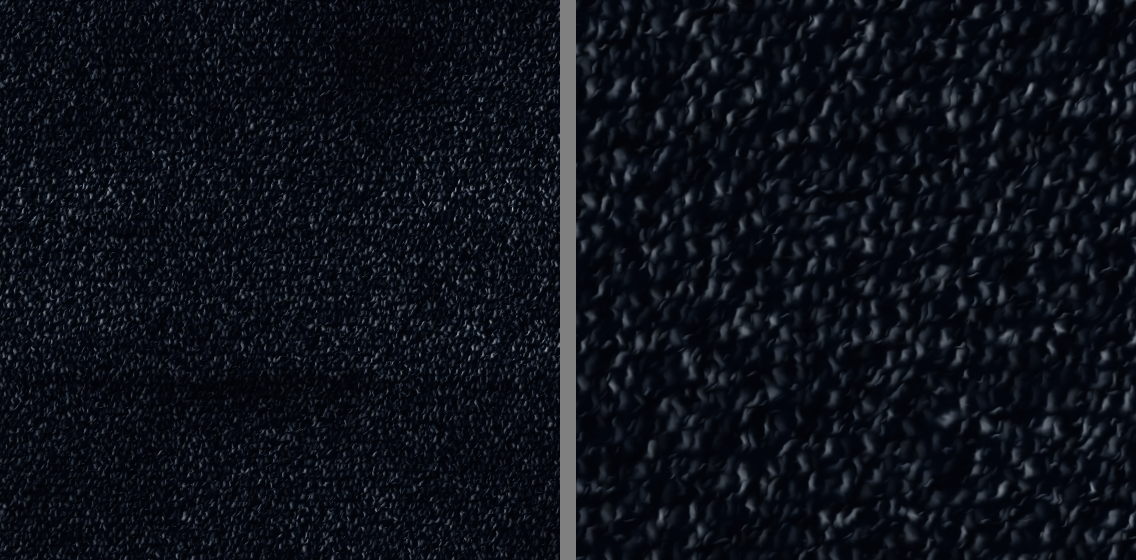
Left, the full canvas; right, a detail of the centre.
This texture is drawn by a WebGL 2 fragment shader. Its source:

```glsl
#version 300 es
precision highp float;

uniform vec2 u_resolution;
out vec4 fragColor;

const vec2 GRAIN_COUNT = vec2(92.0, 76.0);
const vec3 GAP_COLOR = vec3(0.007, 0.017, 0.041);
const vec3 SHEEN_COLOR = vec3(0.30, 0.315, 0.325);
const vec3 SHEEN_CURVE = vec3(1.13, 1.06, 1.0);

vec3 hash3(vec2 cell) {
    vec3 q = fract(vec3(cell.xyx) * vec3(0.1031, 0.1030, 0.0973));
    q += dot(q, q.yxz + 33.33);
    return fract((q.xxy + q.yzz) * q.zyx);
}

// Sum of rotated sines, roughly -1 to 1
float layeredSines(vec2 p, float frequency) {
    float sum = 0.0;
    float weight = 0.5;
    for (int i = 0; i < 4; i++) {
        p = mat2(0.8, 0.6, -0.6, 0.8) * p + 1.7;
        sum += weight * sin(p.x * frequency + 1.3 * sin(p.y * frequency * 0.8));
        frequency *= 1.8;
        weight *= 0.6;
    }
    return sum;
}

float softSpot(vec2 p, vec2 center, vec2 radius) {
    vec2 d = (p - center) / radius;
    return exp(-dot(d, d));
}

float crease(float position, float center, float width) {
    float d = (position - center) / width;
    return exp(-d * d);
}

// Flat-topped grain with a crisp left flank, a softer right flank and a faint skirt
float grainProfile(vec2 d, float tilt, vec2 size) {
    float c = cos(tilt);
    float s = sin(tilt);
    d = vec2(c * d.x - s * d.y, s * d.x + c * d.y) / size;
    d.x += 0.06 * sin(d.y * 6.0);
    float width = mix(0.13, 0.25, smoothstep(-0.06, 0.06, d.x));
    vec2 q = d / vec2(width, 0.47);
    float r = dot(q, q);
    return 0.9 * exp(-pow(r, 1.25)) + 0.1 * exp(-0.45 * r);
}

// Jittered brick layout of grains, keeping the strongest one
float grainLayer(vec2 p, vec2 count, float lean, float seed) {
    vec2 g = p * count;
    float aspect = count.x / count.y;
    float height = 0.0;
    for (int y = -1; y <= 1; y++) {
        float row = floor(g.y) + float(y);
        float shift = 0.5 * mod(row, 2.0);
        for (int x = -1; x <= 1; x++) {
            float column = floor(g.x - shift) + float(x);
            vec2 cell = vec2(column, row) + seed;
            vec3 place = hash3(cell);
            vec3 look = hash3(cell + 57.0);
            vec2 center = vec2(column + shift, row) + 0.5 + (place.xy - 0.5) * 0.65;
            float tilt = lean + (place.z + look.z - 1.0) * 0.6;
            float strength = mix(0.16, 1.28, pow(look.x, 1.35));
            vec2 size = mix(vec2(0.72, 0.75), vec2(1.3, 1.15), look.yz);
            vec2 d = (g - center) * vec2(1.0, aspect);
            height = max(height, strength * grainProfile(d, tilt, size));
        }
    }
    return height;
}

// Broad worn patches, shaded patches and pressed folds
float wear(vec2 p) {
    float level = 0.92 + 0.19 * layeredSines(p, 7.0) + 0.08 * layeredSines(p + 3.0, 28.0);
    level += 0.40 * softSpot(p, vec2(0.12, 0.65), vec2(0.24, 0.08));
    level += 0.48 * softSpot(p, vec2(0.94, 0.63), vec2(0.20, 0.07));
    level += 0.48 * softSpot(p, vec2(0.92, 0.38), vec2(0.24, 0.08));
    level += 0.32 * softSpot(p, vec2(0.10, 0.43), vec2(0.22, 0.09));
    level -= 0.48 * softSpot(p, vec2(0.68, 0.88), vec2(0.09, 0.10));
    level -= 0.40 * softSpot(p, vec2(0.48, 0.30), vec2(0.16, 0.04));
    level -= 0.30 * crease(p.y, 0.585 + 0.004 * sin(p.x * 17.0), 0.011);
    level -= 0.30 * crease(p.y, 0.317 + 0.005 * sin(p.x * 13.0), 0.014);
    level -= 0.15 * crease(p.x, 0.515, 0.012);
    level -= 0.15 * crease(p.x, 0.628, 0.009);
    level -= 0.08 * (1.0 - smoothstep(0.30, 0.34, p.y));
    return clamp(level, 0.25, 1.5);
}

void main() {
    vec2 p = gl_FragCoord.xy / u_resolution;
    float level = wear(p);

    // Bend the rows, then roughen the outline of each grain
    vec2 bent = p + 0.003 * vec2(layeredSines(p, 19.0), layeredSines(p + 4.0, 23.0));
    bent += 0.0016 * vec2(layeredSines(p + 8.0, 210.0), layeredSines(p + 5.0, 230.0));
    float lean = 0.36 + 0.16 * layeredSines(p + 2.0, 9.0);

    // Main grain with sparse fine wrinkles between
    float grain = grainLayer(bent, GRAIN_COUNT, lean, 11.0);
    float wrinkle = grainLayer(bent, GRAIN_COUNT * vec2(1.3, 1.5), lean + 0.6, 211.0);
    float grit = 1.0 + 0.3 * layeredSines(p + 6.0, 190.0);
    float light = max(grain, 0.5 * wrinkle * wrinkle) * level * grit;

    // Uneven depth of the gaps
    float depth = 0.9 + 0.3 * layeredSines(p, 160.0);
    vec3 gap = GAP_COLOR * depth * mix(0.7, 1.15, level);
    vec3 color = gap + SHEEN_COLOR * pow(vec3(light), SHEEN_CURVE);
    fragColor = vec4(clamp(color, 0.0, 1.0), 1.0);
}
```
